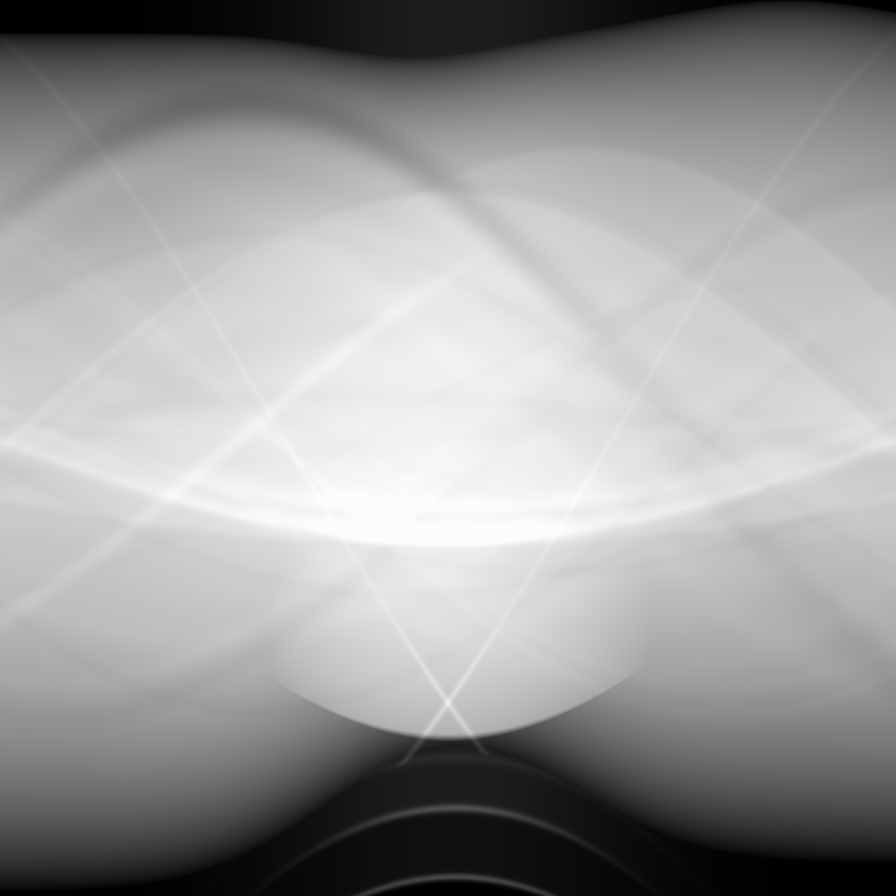
This background is drawn by a Shadertoy shader. Its source:

```glsl
// A grey projection map: a soft luminous body between two wavy edges, crossed
// by sinusoidal traces. Chord profiles shade the body; ridges and steps along
// cosine curves add the bands, thin rays and faint random strands.

const float PI = 3.14159265;
const float AXIS = 0.505;      // height about which all traces swing
const int STRANDS = 44;

float hash(float n) {
    n = fract(n * 0.1031);
    n *= n + 33.33;
    n *= n + n;
    return fract(n);
}

float ridge(float d, float width) {
    float t = d / width;
    return exp(-t * t);
}

float softStep(float d, float width) {
    return smoothstep(-width, width, d);
}

// Signed height above a cosine trace with the given swing and crest position
float trace(vec2 p, float swing, float crest) {
    return p.y - AXIS - swing * cos(PI * (p.x - crest));
}

// Signed height above a downward-opening arch
float arch(vec2 p, float top) {
    float x = p.x - 0.508;
    return p.y - top + 1.9 * x * x;
}

// Bright above the curve, fading upward
float glowAbove(float d, float fade) {
    return softStep(d, 0.006) * exp(-max(d, 0.0) / fade);
}

float topEdge(float x) {
    return 0.963 - 0.024 * ridge(x - 0.46, 0.13) + 0.037 * ridge(x - 0.88, 0.18);
}

float bottomEdge(float x) {
    return mix(0.005, 0.036, smoothstep(0.4, 0.9, x)) + 0.15 * ridge(x - 0.505, 0.2);
}

// Main body, with a brighter lobe in its lower middle
float bodyShade(vec2 p) {
    float top = topEdge(p.x);
    float bottom = bottomEdge(p.x);
    float u = (2.0 * p.y - top - bottom) / (top - bottom);
    float upper = sqrt(max(0.0, 1.0 - max(u, 0.0) * max(u, 0.0)));
    float lower = pow(max(0.0, 1.0 - min(u, 0.0) * min(u, 0.0)), 0.7);
    float d = trace(p, -0.33, 0.5);
    float lobe = min(1.0, 0.73 + 0.3 * (1.0 - exp(-8.0 * max(d, 0.0))));
    float peak = 0.78 + 0.16 * ridge(p.x - 0.47, 0.28);
    return peak * upper * max(lower, lobe * softStep(d, 0.007));
}

// Shallow bright bands curving across the middle
float smileBands(vec2 p) {
    float bands = 0.05 * glowAbove(trace(p, -0.113, 0.5), 0.09);
    float x = p.x - 0.5;
    float outer = p.y - 0.392 - 0.2 * x * x;
    bands += 0.035 * glowAbove(outer, 0.07);
    bands += 0.035 * ridge(trace(p, -0.104, 0.5), 0.012);
    bands += 0.025 * ridge(p.y - 0.432 - 0.42 * x * x, 0.012);
    bands -= 0.025 * ridge(p.y - 0.424 - 0.3 * x * x, 0.008) * ridge(x, 0.25);
    bands += 0.025 * glowAbove(p.y - 0.504 - 0.13 * x * x, 0.035) * smoothstep(0.05, 0.4, abs(x));
    return bands;
}

// Broad dark sweep and the softer arcs beneath it
float sweeps(vec2 p) {
    float wide = mix(0.022, 0.045, smoothstep(0.4, 0.9, p.x));
    float depth = mix(0.085, 0.045, smoothstep(0.5, 0.9, p.x)) * smoothstep(-0.2, 0.25, p.x);
    float shade = -depth * ridge(trace(p, 0.38, 0.27), wide);
    shade += 0.03 * ridge(trace(p, 0.335, 0.27), 0.025);
    shade += 0.03 * glowAbove(-trace(p, 0.28, 0.5), 0.07);
    shade += 0.035 * glowAbove(-trace(p, 0.33, 0.65), 0.06) * smoothstep(0.4, 0.55, p.x);
    shade += 0.035 * ridge(trace(p, 0.27, 0.76), 0.012) * (1.0 - smoothstep(0.4, 0.6, p.x));
    return shade;
}

// Faint overlapping strands
float strands(vec2 p) {
    float sum = 0.0;
    for (int i = 0; i < STRANDS; i++) {
        float id = float(i) * 5.0 + 1.7;
        float swing = 0.31 * hash(id);
        float crest = 2.0 * hash(id + 1.0);
        float width = mix(0.006, 0.03, hash(id + 2.0));
        float strength = 0.026 * (hash(id + 3.0) - 0.5);
        sum += strength * ridge(trace(p, swing, crest), width);
    }
    return sum;
}

// Dim nested arches under the body
float archShade(vec2 p) {
    float spread = ridge(p.x - 0.508, 0.2);
    float fill = mix(0.065, 0.115, softStep(arch(p, 0.098), 0.006));
    float shade = fill * softStep(arch(p, 0.021), 0.004) * spread;
    shade += 0.22 * ridge(arch(p, 0.098), 0.0045) * ridge(p.x - 0.508, 0.14);
    shade += 0.24 * ridge(arch(p, 0.021), 0.004) * spread;
    return shade + 0.05 * ridge(arch(p, 0.155), 0.006) * spread;
}

// Two thin crossing rays, strongest near the foot
float rays(vec2 p) {
    float gain = mix(0.1, 0.02, smoothstep(0.18, 0.34, p.y));
    float lines = ridge(trace(p, 0.54, -0.18), 0.006) + ridge(trace(p, 0.54, 1.18), 0.006);
    return gain * lines * smoothstep(0.055, 0.085, p.y);
}

void mainImage(out vec4 fragColor, in vec2 fragCoord) {
    vec2 p = fragCoord / iResolution.xy;
    float body = bodyShade(p);
    float detail = smileBands(p) + sweeps(p) + strands(p);
    float shade = body + detail * smoothstep(0.0, 0.6, body);
    shade = max(shade, archShade(p)) + rays(p) * smoothstep(0.0, 0.08, shade);
    fragColor = vec4(vec3(clamp(shade, 0.0, 0.99)), 1.0);
}
```
